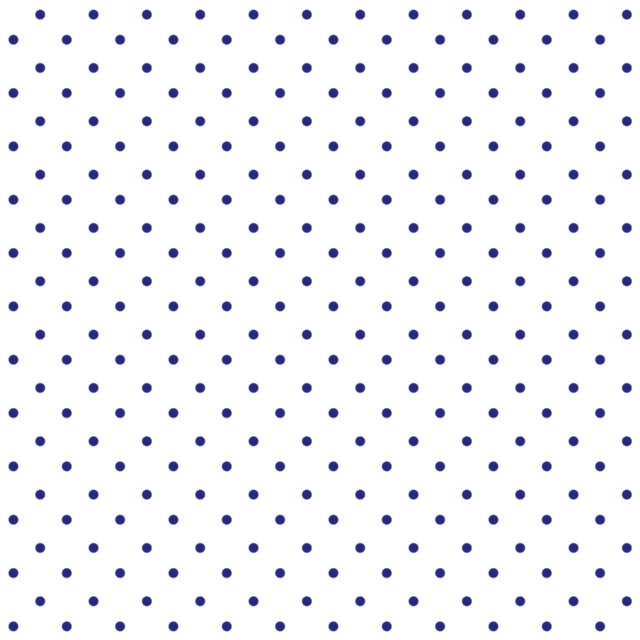
This pattern is drawn by a Shadertoy shader. Its source:

```glsl
const float REPEATS = 12.0;                     // cells across and down
const float DOT_RADIUS = 0.091;                 // in cells
const float EDGE_SOFTNESS = 0.02;               // half width of the edge, in cells
const vec2 LOWER_DOT = vec2(0.252, 0.255);      // dot centres within a cell
const vec2 UPPER_DOT = vec2(0.754, 0.726);
const vec3 PAPER_COLOUR = vec3(1.0);
const vec3 DOT_COLOUR = vec3(0.15, 0.16, 0.50);

// Signed distance to a dot repeated once per cell
float dotGrid(vec2 p, vec2 centre) {
    vec2 offset = fract(p - centre + 0.5) - 0.5;
    return length(offset) - DOT_RADIUS;
}

void mainImage(out vec4 fragColor, in vec2 fragCoord) {
    vec2 cell = fragCoord / iResolution.xy * REPEATS;
    float pixel = REPEATS / min(iResolution.x, iResolution.y);

    // Two staggered grids of dots
    float dist = min(dotGrid(cell, LOWER_DOT), dotGrid(cell, UPPER_DOT));

    // Soft edge, never narrower than a pixel
    float edge = max(EDGE_SOFTNESS, 0.75 * pixel);
    float ink = 1.0 - smoothstep(-edge, edge, dist);

    fragColor = vec4(mix(PAPER_COLOUR, DOT_COLOUR, ink), 1.0);
}
```
